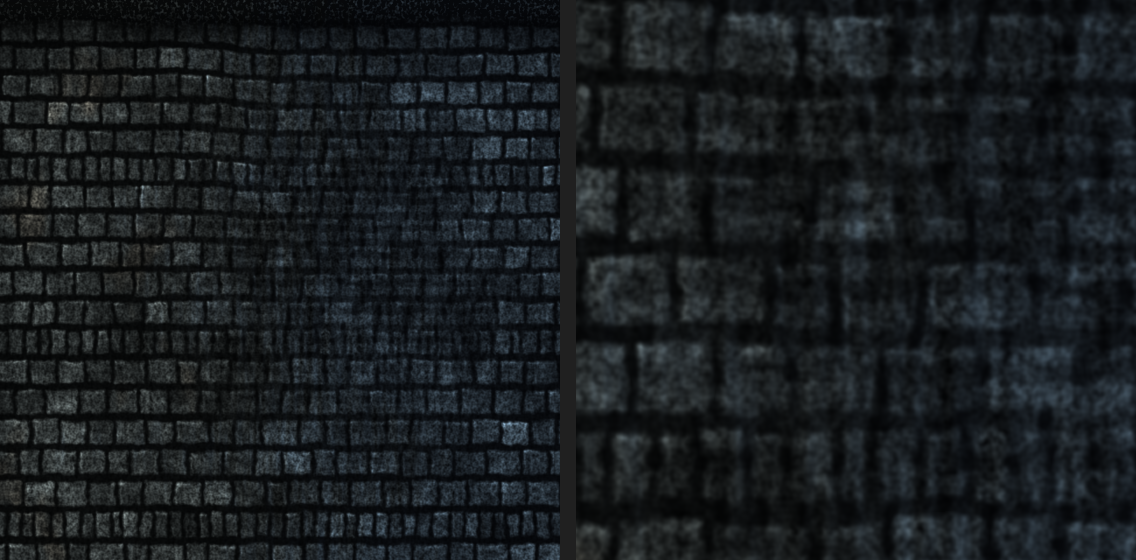
Left: the whole. Right: its middle third, enlarged.
Reproduce this texture procedurally as a Shadertoy shader.

```glsl
const float ROWS = 19.0;            // mean courses up the canvas
const vec3 ROW_CURVE = vec3(0.396, 17.7, 1.55);  // courses shrink slightly upward
const float COLS = 19.0;            // stones across an ordinary course
const float NARROW_COLS = 38.0;     // stones across a tight course
const float NARROW_EVERY = 6.0;
const float EDGE_JITTER = 0.32;
const float JOINT = 0.0012;         // half width of the dark joints
const float SHADOW = 0.07;          // share of a course in shadow below a stone
const float BEVEL = 0.0065;
const float CORNER = 0.005;
const float FACE_TONE = 0.138;
const float JOINT_TONE = 0.025;
const float RIM_TONE = 0.15;
const float GRAIN = 0.72;
const vec3 GREY_TINT = vec3(0.95, 1.03, 1.02);
const vec3 BLUE_TINT = vec3(0.78, 1.00, 1.17);
const vec3 RUST_TINT = vec3(1.10, 0.99, 0.83);

float hash(vec2 p) {
    vec3 q = fract(vec3(p.xyx) * 0.1031);
    q += dot(q, q.yzx + 33.33);
    return fract((q.x + q.y) * q.z);
}

vec2 gradient(vec2 cell) {
    float angle = 6.2832 * hash(cell);
    return vec2(cos(angle), sin(angle));
}

// Gradient noise, about -0.7 to 0.7
float noise(vec2 p) {
    vec2 i = floor(p), f = p - i;
    vec2 u = f * f * f * (f * (f * 6.0 - 15.0) + 10.0);
    vec2 e = vec2(0.0, 1.0);
    float low = mix(dot(gradient(i), f), dot(gradient(i + e.yx), f - e.yx), u.x);
    float high = mix(dot(gradient(i + e), f - e), dot(gradient(i + 1.0), f - 1.0), u.x);
    return mix(low, high, u.y);
}

float fbm(vec2 p) {
    float sum = 0.0;
    for (float amp = 1.0; amp > 0.15; amp *= 0.55) {
        sum += amp * noise(p);
        p = p * 2.03 + 17.7;
    }
    return sum;
}

float stoneEdge(float i, float row, float seed) {
    return i + EDGE_JITTER * (hash(vec2(i + seed, row + 51.0)) - 0.5);
}

// Brightness of a wall of coursed stones
float masonry(vec2 p, float seed) {
    p += 0.004 * vec2(noise(p * 32.0 + seed), noise(p * 27.0 + seed + 40.0));
    p.y += 0.013 * smoothstep(0.32, 0.5, p.x) * smoothstep(0.4, 0.75, p.y);

    // Course and stone under this point, in loosely staggered bond
    float y = dot(ROW_CURVE, vec3(1.0, p.y, p.y * p.y));
    float row = floor(y);
    float cols = mod(row, NARROW_EVERY) == 1.0 ? NARROW_COLS : COLS;
    float x = p.x * cols + 0.5 * mod(row, 2.0) + 0.3 * hash(vec2(row, seed)) + 2.85;
    float id = floor(x);
    if (x < stoneEdge(id, row, seed)) id -= 1.0;
    else if (x > stoneEdge(id + 1.0, row, seed)) id += 1.0;
    float left = stoneEdge(id, row, seed);
    float right = stoneEdge(id + 1.0, row, seed);

    // Rounded box of uneven height, raised off the shadow beneath it
    float sink = SHADOW * (0.5 + hash(vec2(id + 7.0, row + seed)));
    float height = 1.0 - sink - 0.07 * hash(vec2(id + 29.0, row + seed));
    vec2 scale = vec2(cols, ROWS);
    vec2 size = vec2(right - left, height) / scale;
    vec2 local = vec2(x - left, y - row - sink) / scale;
    vec2 q = abs(local - 0.5 * size) - 0.5 * size + JOINT + CORNER;
    float dist = length(max(q, 0.0)) + min(max(q.x, q.y), 0.0) - CORNER;
    float face = smoothstep(0.001, -BEVEL, dist + 0.0035 * noise(p * 90.0 + seed));

    // Lit upper and left rims, broken by wear
    float top = exp(-pow((size.y - local.y - 0.006) / 0.0033, 2.0));
    float side = exp(-pow((local.x - 0.006) / 0.0027, 2.0));
    float rim = (top + 0.6 * side) * smoothstep(-0.15, 0.5, noise(p * 26.0 + seed + 9.0));

    float pick = hash(vec2(id, row + seed));
    float stone = 0.72 + 0.4 * pick + 0.35 * pow(pick, 8.0);
    float mottling = 1.0 + 0.65 * fbm(p * 42.0 + seed);
    return JOINT_TONE + face * (FACE_TONE * stone * mottling + RIM_TONE * rim);
}

void mainImage(out vec4 fragColor, in vec2 fragCoord) {
    vec2 p = fragCoord / iResolution.xy;
    float cloud = fbm(p * 4.0 + 3.0);

    // Worn middle, where a second set of joints shows through
    vec2 away = (p - vec2(0.65, 0.54)) / vec2(0.34, 0.38);
    float worn = smoothstep(1.3, 0.3, length(away) + 0.45 * cloud);
    float ghost = masonry(p + vec2(0.013, 0.022), 70.0);
    float tone = mix(masonry(p, 0.0), ghost, 0.42 * worn);

    // Grain and vertical streaks
    float grain = noise(p * vec2(150.0, 115.0)) + 0.75 * noise(p * 240.0 + 8.0);
    float streak = noise(p * vec2(120.0, 14.0)) + 0.7 * noise(p * vec2(55.0, 4.0) + 30.0);
    tone *= max(0.1, 1.0 + GRAIN * grain + (0.3 + 0.35 * worn) * streak);

    // Uneven light, fading to a sooty top band
    float light = 1.08 + 0.36 * cloud + 0.25 * fbm(p * 11.0 + 90.0) - 0.26 * worn;
    light *= mix(0.5, 1.0, smoothstep(0.98, 0.84, p.y + 0.06 * cloud));
    light *= mix(0.8, 1.0, smoothstep(0.0, 0.04, p.x));
    float soot = smoothstep(0.935, 0.975, p.y + 0.02 * cloud);
    float speckle = 0.025 + 0.2 * max(0.0, grain + 0.35 * cloud);
    tone = mix(tone * light, speckle * smoothstep(0.93, 1.0, p.y), soot);

    // Cool to the right, with faint rust stains
    float blue = smoothstep(0.25, 0.8, p.x + 0.25 * cloud + 0.2 * streak);
    float rust = smoothstep(0.25, 0.6, fbm(p * vec2(6.0, 4.0) + 61.0));
    rust *= 1.0 - smoothstep(0.35, 0.5, p.x);
    vec3 tint = mix(mix(GREY_TINT, BLUE_TINT, 0.8 * blue), RUST_TINT, 0.5 * rust);
    vec3 color = tone * tint + vec3(0.004, 0.007, 0.008 + 0.008 * blue);
    fragColor = vec4(clamp(color, 0.0, 1.0), 1.0);
}
```
